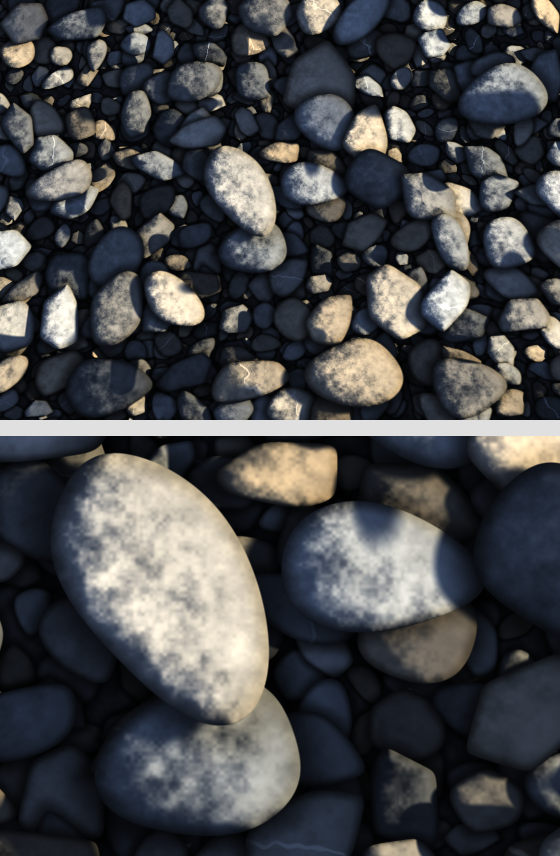
Top, the full canvas; bottom, a detail of the centre.
Reproduce this texture procedurally as a Shadertoy shader.

```glsl
// Beach pebbles of mixed sizes in low warm sunlight and blue sky shade.

const vec3 SUN_DIR = vec3(0.83, 0.21, 0.52);
const vec3 SUN_COLOR = vec3(1.17, 1.02, 0.75);
const vec3 SKY_COLOR = vec3(0.38, 0.46, 0.61);

vec4 hash4(vec2 p) {
    vec4 q = fract(p.xyxy * vec4(0.1031, 0.1030, 0.0973, 0.1099));
    q += dot(q, q.wzxy + 33.33);
    return fract((q.xxyz + q.yzzw) * q.zywx);
}

float noise(vec2 p) {
    vec2 i = floor(p), f = fract(p);
    f = f * f * (3.0 - 2.0 * f);
    vec2 e = vec2(0, 1);
    return mix(mix(hash4(i).x, hash4(i + e.yx).x, f.x),
               mix(hash4(i + e.xy).x, hash4(i + e.yy).x, f.x), f.y);
}

float fbm(vec2 p) {
    return 0.5 * noise(p) + 0.3 * noise(p * 2.1 + 7.0) + 0.2 * noise(p * 4.3 + 19.0);
}

// Rounded polygon: x is the radial measure (1 on the rim), yz its gradient.
vec3 stoneShape(vec2 q, float seed, float sharpness) {
    float sum = 1e-5;
    vec2 grad = vec2(0);
    for (int k = 0; k < 6; k++) {
        float side = float(k) + 1.0;
        float angle = 1.047 * (side + 0.6 * fract(seed * 31.0 * side));
        vec2 dir = vec2(cos(angle), sin(angle)) / (0.8 + 0.33 * fract(seed * 17.0 * side));
        float t = max(dot(q, dir), 0.0);
        float power = pow(t, sharpness - 1.0);
        sum += power * t;
        grad += power * dir;
    }
    float f = pow(sum, 1.0 / sharpness);
    return vec3(f, grad * f / sum);
}

// Paints one stone over the sunlit and skylit parts of the scene.
void addStone(vec2 p, vec2 id, float cell, float layer, inout vec3 sunlit, inout vec3 skylit) {
    vec4 place = hash4(id + layer * 71.0);
    vec4 look = hash4(id + layer * 37.0 + 211.0);
    vec4 tone = hash4(id + layer * 53.0 + 407.0);
    if (tone.w > 1.0 - 0.055 * layer * layer) return;

    vec2 d = p / cell - id - 0.3 - 0.4 * place.xy;
    if (dot(d, d) > 1.3) return;
    float angle = 6.283 * place.z;
    mat2 turn = mat2(cos(angle), -sin(angle), sin(angle), cos(angle));
    vec2 axes = mix(0.43, 0.61, place.w) * vec2(1.0, mix(0.52, 0.9, look.x));
    vec2 q = turn * d / axes;
    float sharpness = mix(3.6, 15.0, look.y * look.y);
    vec3 shape = stoneShape(q, look.z, sharpness);
    vec2 slope = (shape.yz / axes) * turn;

    // Thrown shadow and contact darkening on whatever lies below
    vec2 shadowShift = turn * SUN_DIR.xy * 0.24 / axes;
    float shadowRim = stoneShape(q + shadowShift, look.z, sharpness).x;
    sunlit *= smoothstep(0.97, 1.1, shadowRim);
    skylit *= mix(0.4, 1.0, smoothstep(0.95, 1.4, shape.x));

    float edge = (shape.x - 1.0) / max(length(slope), 0.1) * cell;
    float soft = 1.1 / iResolution.y;
    float cover = 1.0 - smoothstep(-soft, soft, edge);
    if (cover <= 0.0) return;

    // Domed and slightly rough surface
    vec2 local = d * cell + look.zw * 40.0;
    float grain = fbm(local * 75.0);
    float bump = fbm(local * 28.0 + 9.0);
    float rise = pow(min(shape.x, 1.0), mix(1.5, 3.2, look.w));
    vec3 normal = vec3(normalize(slope + 1e-4) * rise, sqrt(1.0 - rise * rise) + 0.05);
    normal.xy += 0.4 * (tone.xy - 0.5) + 0.7 * (vec2(grain, bump) - 0.5);
    normal = normalize(normal);

    // Grey stone, sometimes warm, speckled or veined
    vec3 tint = mix(vec3(0.95, 1.0, 1.06), vec3(1.09, 1.0, 0.87), tone.y * tone.y);
    float grey = mix(0.3, 0.66, tone.x) * (0.68 + 0.64 * mix(grain, bump, 0.4));
    float line = abs(q.x + 0.4 * q.y + 0.8 * bump - 0.5);
    float vein = step(0.86, tone.z) * (1.0 - smoothstep(0.02, 0.07, line));
    vec3 albedo = tint * mix(grey, 0.75, 0.7 * vein);

    // Neighbouring stones leave ragged patches of shade
    float exposed = smoothstep(0.45, 0.62, 0.7 * look.w + 0.13 * layer);
    float dapple = smoothstep(0.34, 0.43, noise(d * 1.7 + tone.yz * 90.0) + 0.04 * layer);
    float sun = smoothstep(0.02, 0.72, dot(normal, SUN_DIR)) * exposed * dapple;
    float sky = (0.4 + 0.6 * normal.z) * min(0.5 + 0.17 * layer, 1.05);
    sky *= mix(1.0, 0.6, smoothstep(0.8, 1.0, shape.x));

    sunlit = mix(sunlit, albedo * SUN_COLOR * sun, cover);
    skylit = mix(skylit, albedo * SKY_COLOR * sky, cover);
}

void mainImage(out vec4 fragColor, in vec2 fragCoord) {
    vec2 uv = fragCoord / iResolution.y;
    // Gentle perspective: stones shrink toward the top
    vec2 p = vec2((uv.x - 0.667) * (0.88 + 0.28 * uv.y), uv.y * (0.9 + 0.16 * uv.y)) + 5.0;

    vec3 sunlit = vec3(0);
    vec3 skylit = vec3(0.05, 0.06, 0.085) * (0.4 + fbm(p * 90.0));

    // Small gravel first, large stones last; nearer rows overlap farther ones
    for (int n = 0; n < 5; n++) {
        float layer = float(n);
        float cell = 0.045 * pow(1.5, layer);
        vec2 base = floor(p / cell);
        for (int j = 1; j >= -1; j--)
            for (int i = -1; i <= 1; i++)
                addStone(p, base + vec2(i, j), cell, layer, sunlit, skylit);
    }
    fragColor = vec4(clamp(sunlit + skylit, 0.0, 1.0), 1.0);
}
```
